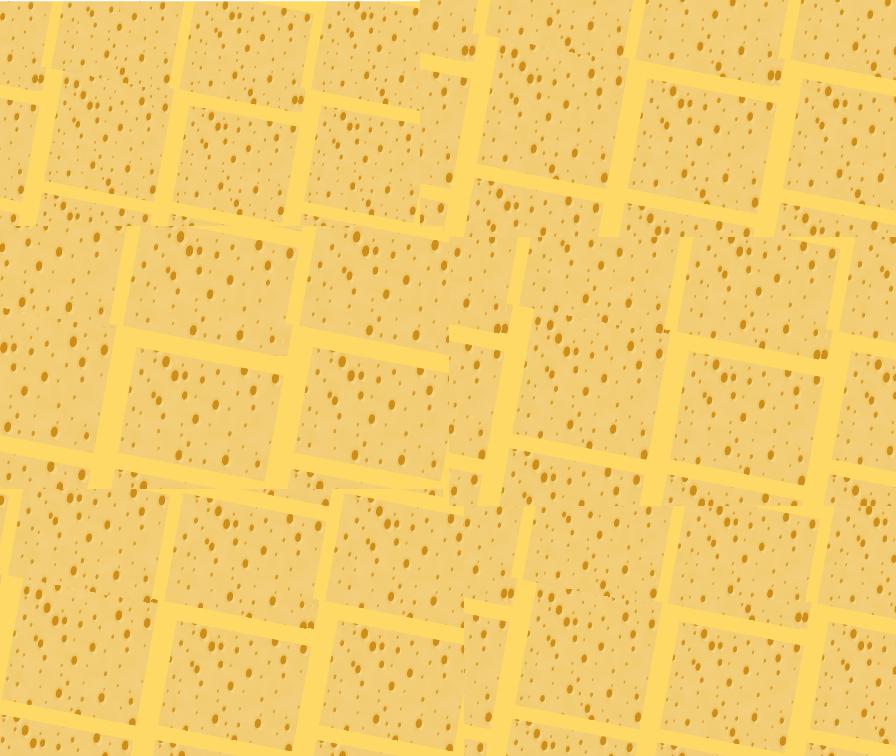
Give the GLSL for this pattern, as a Shadertoy shader.

```glsl
#define CANVAS_H 648.0
#define LEAN 0.18
#define SLOPE 0.19
#define STAGGER 0.16
#define THIN_JOINT 0.08
#define WIDE_JOINT 0.135
#define JOG 0.045
#define BED_JOINT 0.09
#define PORES 10.0
#define GROUT vec3(1.00, 0.85, 0.40)
#define STONE vec3(0.95, 0.805, 0.46)
#define PORE vec3(0.81, 0.56, 0.09)

// Per panel: first column x, middle joint y, column pitch, tile height
const vec4 PANELS[6] = vec4[6](
    vec4(35, 57, 113, 95), vec4(405, 28, 133, 109),
    vec4(-53, 253, 151, 107), vec4(434, 260, 139, 108),
    vec4(-4, 491, 138, 105), vec4(438, 495, 128, 106));
const vec3 PANEL_SPLIT = vec3(360, 385, 398);

vec2 hash2(vec2 p) {
    vec3 q = fract(p.xyx * vec3(0.1031, 0.1030, 0.0973));
    q += dot(q, q.yzx + 33.33);
    return fract((q.xx + q.yz) * q.zy);
}

float cornerSlope(vec2 cell, vec2 f) {
    return dot(hash2(cell + 71.0) * 2.0 - 1.0, f);
}

float gradientNoise(vec2 p) {
    vec2 i = floor(p), f = fract(p), w = f * f * (3.0 - 2.0 * f);
    vec2 e = vec2(1, 0);
    return mix(mix(cornerSlope(i, f), cornerSlope(i + e, f - e), w.x),
               mix(cornerSlope(i + e.yx, f - e.yx), cornerSlope(i + 1.0, f - 1.0), w.x), w.y);
}

// Pitted stone; q is in pitches from the tile corner
vec3 stone(vec2 q, float pixel) {
    vec2 g = q * PORES;
    float mottle = gradientNoise(g * 0.9) + 0.5 * gradientNoise(g * 2.3);
    vec3 color = STONE + vec3(0.012, 0.018, 0.05) * mottle;
    float edge = pixel * PORES * 0.6;
    for (int y = -1; y <= 1; y++)
    for (int x = -1; x <= 1; x++) {
        vec2 cell = floor(g) + vec2(x, y);
        vec2 h = hash2(cell + 13.0), k = hash2(cell + 157.0);
        if (k.y < 0.12) continue;
        vec2 d = g - cell - 0.1 - 0.8 * h;
        float radius = mix(0.07, 0.27, k.x * k.x * k.x);
        float dist = length(d * vec2(1.2, 0.8));
        float shine = length((d - radius * vec2(0.7, 0.6)) * vec2(1.2, 0.8));
        // Soft halo, pale lower rim, then the hole itself
        color = mix(color, vec3(0.92, 0.74, 0.34), 0.55 * (1.0 - smoothstep(radius, radius * 2.0, dist)));
        color = mix(color, vec3(0.97, 0.85, 0.55), 0.7 * (1.0 - smoothstep(radius - edge, radius + edge, shine)));
        vec3 hole = mix(vec3(0.88, 0.66, 0.22), PORE, smoothstep(0.2, 0.9, k.x));
        color = mix(color, hole, 1.0 - smoothstep(radius - edge, radius + edge, dist));
    }
    return color;
}

// Height above (negative) or below the middle joint of a column
float bedOffset(float u, float y, float column, float pitch) {
    return y - STAGGER * pitch * step(0.5, column) - SLOPE * (u - column * pitch);
}

void mainImage(out vec4 fragColor, in vec2 fragCoord) {
    float pixel = CANVAS_H / iResolution.y;
    vec2 p = vec2(fragCoord.x, iResolution.y - fragCoord.y) * pixel;

    // Choose the panel
    vec2 breaks = p.x > 380.0 ? vec2(203, 434) : vec2(194, 419);
    int row = int(step(breaks.x, p.y) + step(breaks.y, p.y));
    int side = p.x > PANEL_SPLIT[row] ? 1 : 0;
    vec4 panel = PANELS[row * 2 + side];
    float pitch = panel.z, height = panel.w;

    // Leaning columns; the lower tiles are shifted sideways
    float y = p.y - panel.y;
    float u = p.x - panel.x + LEAN * y;
    float column = floor(u / pitch);
    bool lower = bedOffset(u, y, column, pitch) >= 0.0;
    if (lower) u -= JOG * pitch;
    column = floor(u / pitch);

    // Position inside the tile
    float v = bedOffset(u, y, column, pitch);
    float course = floor(v / height);
    vec2 local = vec2(u - column * pitch, v - course * height);

    // Signed distance to the joints; the first column has no middle joint
    float joint = lower ? WIDE_JOINT : THIN_JOINT;
    float inside = min(local.x - joint * pitch, pitch - local.x);
    float bed = BED_JOINT * pitch * (course == 0.0 ? 1.2 : 1.0);
    bool fused = column == 0.0;
    if (!(fused && course == 0.0)) inside = min(inside, local.y - bed);
    if (!(fused && course == -1.0)) inside = min(inside, height - local.y);

    float cover = smoothstep(-0.5 * pixel, 0.5 * pixel, inside);
    vec3 color = mix(GROUT, stone(local / pitch, pixel / pitch), cover);

    // Bare strip on the top edge of the first panel
    if (row + side == 0) color = mix(vec3(1), color, smoothstep(0.6, 1.6, p.y));
    fragColor = vec4(color, 1.0);
}
```
